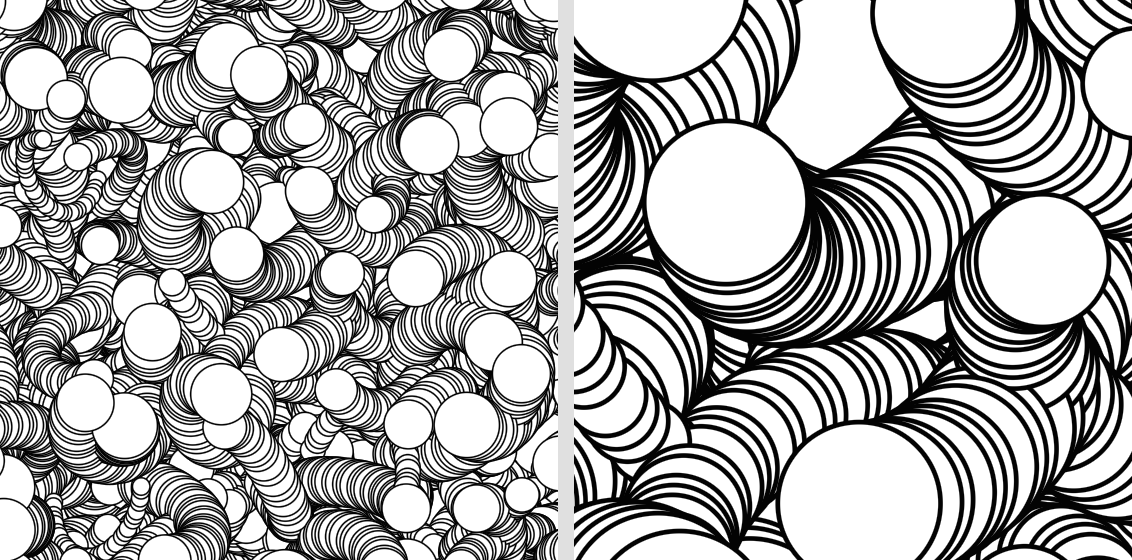
Left, the full canvas; right, a detail of the centre.
A WebGL 2 fragment shader for this pattern:

```glsl
#version 300 es
precision highp float;
// Trails of outlined white discs, each swinging along a curve around a home
// cell. Stamps are composited from newest to oldest, layer under layer, and
// each pixel stops as soon as it is fully covered.

uniform vec2 u_resolution;
out vec4 fragColor;

const int LAYERS = 4;
const int STEPS = 30;

vec4 hash4(vec2 p) {
    float seed = dot(p, vec2(12.9898, 78.233));
    return fract(sin(seed + vec4(0.0, 1.3, 2.6, 4.1)) * 43758.5453);
}

// Smooth inside test: 1 within the edge, 0 beyond it
float inside(float signedDistance, float pixel) {
    return clamp(0.5 - signedDistance / (1.15 * pixel), 0.0, 1.0);
}

void main() {
    float pixel = 1.0 / u_resolution.y;
    vec2 uv = gl_FragCoord.xy * pixel;
    float cellSize = 0.14;
    float halfLine = 0.0014;

    float light = 0.0;
    float uncovered = 1.0;
    vec4 trail[16];   // home, swing, disc radius
    vec4 motion[16];  // start phases, phase speeds

    for (int layer = 0; layer < LAYERS && uncovered > 0.01; layer++) {
        // Collect the trails of the surrounding cells that can reach the pixel
        float depth = float(layer);
        vec2 shift = depth * vec2(0.061, 0.047);
        vec2 corner = floor((uv + shift) / cellSize - 0.5) - 1.0;
        int count = 0;
        for (int i = 0; i < 16; i++) {
            vec2 cell = corner + vec2(i % 4, i / 4);
            vec4 h = hash4(cell + depth * 37.0);
            vec2 home = (cell + h.xy) * cellSize - shift;
            float radius = mix(0.014, 0.060, pow(h.z, 0.7));
            float swing = mix(0.045, 0.105, h.w);
            vec2 away = abs(uv - home);
            if (max(away.x, away.y) < swing + radius + 0.004) {
                vec4 m = hash4(cell + depth * 37.0 + 91.0);
                vec2 pace = vec2(1.0, 0.5 + m.z) * (m.w < 0.5 ? -1.0 : 1.0);
                trail[count] = vec4(home, swing, radius);
                motion[count] = vec4(6.2832 * m.xy, pace * 0.009 / swing);
                count++;
            }
        }

        // Walk all trails back together, one stamp each per step
        for (int s = 0; s < STEPS && uncovered > 0.01; s++) {
            for (int k = 0; k < count; k++) {
                vec4 t = trail[k];
                vec4 m = motion[k];
                float time = float(s) + 0.7 * fract(float(s) * 0.618 + m.x);
                vec2 offset = uv - t.xy - t.z * sin(m.xy + m.zw * time);
                float reach = t.w + halfLine + pixel;
                if (dot(offset, offset) < reach * reach) {
                    // The white fill shines, its outline only hides
                    float edge = length(offset) - t.w;
                    light += uncovered * inside(edge + halfLine, pixel);
                    uncovered *= 1.0 - inside(edge - halfLine, pixel);
                }
            }
        }
    }
    light += uncovered;

    vec3 ink = vec3(0.01);
    vec3 paper = vec3(1.0);
    fragColor = vec4(mix(ink, paper, light), 1.0);
}
```
